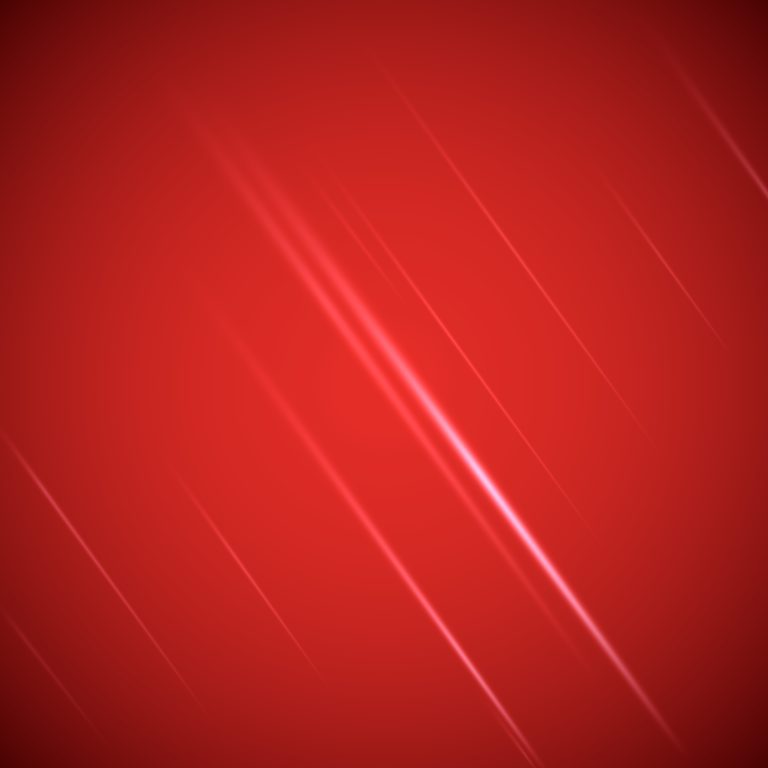
A Shadertoy shader for this background:

```glsl
// Slanted glowing light streaks over a red backdrop with dark corners.

const int STREAKS = 12;

// Ends of each streak: upper left xy, lower right zw.
const vec4 ends[STREAKS] = vec4[](
    vec4(0.241, 0.909, 0.898, 0.010),
    vec4(0.189, 0.935, 0.781, 0.108),
    vec4(0.221, 0.678, 0.715, -0.010),
    vec4(0.391, 0.831, 0.788, 0.284),
    vec4(0.443, 0.987, 0.866, 0.401),
    vec4(0.755, 0.811, 0.957, 0.531),
    vec4(0.820, 1.000, 1.040, 0.690),
    vec4(-0.02, 0.468, 0.280, 0.056),
    vec4(0.202, 0.421, 0.430, 0.102),
    vec4(-0.02, 0.235, 0.150, 0.017),
    vec4(0.378, 0.805, 0.534, 0.596),
    vec4(0.612, 0.115, 0.700, -0.005));

// Width, place of the peak along the streak, and strength.
const vec3 styles[STREAKS] = vec3[](
    vec3(0.0048, 0.58, 1.00),
    vec3(0.0042, 0.40, 0.42),
    vec3(0.0034, 0.76, 0.72),
    vec3(0.0012, 0.45, 0.36),
    vec3(0.0013, 0.50, 0.34),
    vec3(0.0012, 0.50, 0.30),
    vec3(0.0030, 0.80, 0.42),
    vec3(0.0014, 0.25, 0.42),
    vec3(0.0013, 0.45, 0.36),
    vec3(0.0014, 0.30, 0.20),
    vec3(0.0016, 0.50, 0.16),
    vec3(0.0016, 0.80, 0.30));

// Gaussian across the line; slow rise and quick fall along it.
float streak(vec2 p, vec4 line, vec3 style, float pixel) {
    vec2 axis = line.zw - line.xy;
    vec2 rel = p - line.xy;
    float t = clamp(dot(rel, axis) / dot(axis, axis), 0.0, 1.0);
    float width = max(style.x * mix(2.2, 0.7, t), 0.6 * pixel);
    float across = length(rel - axis * t) / width;
    float rise = pow(min(t / style.y, 1.0), 1.5);
    float fall = max(t - style.y, 0.0) / (1.0 - style.y);
    return style.z * rise * (1.0 - fall * fall) * exp(-0.5 * across * across);
}

// Red radial falloff, with a faint disc in the middle.
vec3 backdrop(vec2 p) {
    float radius = length(p - 0.5);
    float red = 0.88 - 1.27 * pow(radius, 2.2);
    red += 0.015 * (1.0 - smoothstep(0.06, 0.10, radius));
    return vec3(red, max(0.275 * red - 0.07, 0.01), max(0.24 * red - 0.06, 0.01));
}

void mainImage(out vec4 fragColor, in vec2 fragCoord) {
    vec2 p = fragCoord / iResolution.xy;
    float pixel = 1.0 / min(iResolution.x, iResolution.y);
    vec3 color = backdrop(p);

    // Weak light stays red; strong light turns pink.
    for (int i = 0; i < STREAKS; i++) {
        float light = streak(p, ends[i], styles[i], pixel);
        color += light * vec3(0.35, 0.12, 0.16);
        color += light * light * vec3(0.0, 0.48, 0.62);
    }
    fragColor = vec4(clamp(color, 0.0, 1.0), 1.0);
}
```
